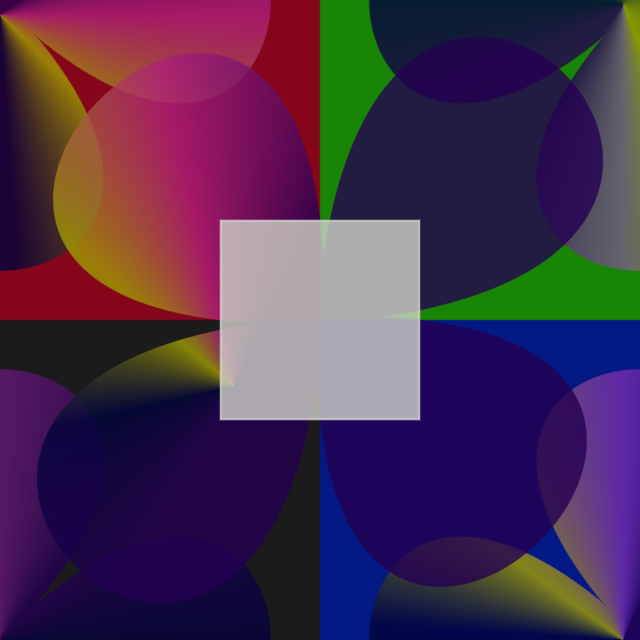
This background is drawn by a Shadertoy shader. Its source:

```glsl
// Translucent teardrop petals with conic gradients on four coloured quadrants, under a pale square.

const float PETAL_ALPHA = 0.8;
const float SQUARE_ALPHA = 0.8;
const float SQUARE_HALF = 0.1563;
const float BORDER = 0.0035;

// Petal shape: length, flare, and how far its tip reaches behind the anchor
const vec3 CORNER_PETAL = vec3(0.4297, 0.977, 0.0065);
const vec3 NARROW_PETAL = vec3(0.5495, 0.884, 0.0074);
const vec3 WIDE_PETAL = vec3(0.4945, 1.075, 0.0074);

const vec3 RED = vec3(0.52, 0.02, 0.10);
const vec3 GREEN = vec3(0.10, 0.52, 0.02);
const vec3 BLUE = vec3(0.01, 0.10, 0.52);
const vec3 CHARCOAL = vec3(0.105);
const vec3 MAGENTA = vec3(0.68, 0.12, 0.48);
const vec3 LAVENDER = vec3(0.46, 0.17, 0.69);
const vec3 ASH = vec3(0.47, 0.36, 0.52);
const vec3 PLUM = vec3(0.43, 0.11, 0.48);
const vec3 YELLOW = vec3(0.63, 0.62, 0.0);
const vec3 NAVY = vec3(0.0, 0.01, 0.23);
const vec3 PURPLE = vec3(0.14, 0.0, 0.32);
const vec3 PALE = vec3(0.81, 0.82, 0.78);
const vec3 BORDER_TINT = vec3(0.85);

// Approximate signed distance to the teardrop |w| = flare * u * sqrt(1 - u / length)
float petal(vec2 p, vec2 axis, vec3 shape) {
    float u = dot(p, axis) + shape.z;
    float w = dot(p, vec2(-axis.y, axis.x));
    if (u <= 0.0) return length(vec2(u, w));
    float k = shape.y * shape.y;
    float f = w * w - k * u * u * (1.0 - u / shape.x);
    vec2 slope = vec2(-k * (2.0 * u - 3.0 * u * u / shape.x), 2.0 * w);
    return f / (length(slope) + 1e-5);
}

float coverage(float d) {
    float pixel = 1.0 / min(iResolution.x, iResolution.y);
    return smoothstep(pixel, -pixel, d);
}

float ramp(float a, float b, float x) {
    return clamp((x - a) / (b - a), 0.0, 1.0);
}

// Conic gradient; stops mark yellow, navy, and the start and end of purple, in turns
vec3 conic(vec2 d, float origin, float spin, vec3 peak, vec4 stops) {
    float turn = fract(spin * (atan(d.y, d.x + 1e-6) / 6.28319 - origin));
    vec3 c = mix(peak, YELLOW, ramp(0.0, stops.x, turn));
    c = mix(c, NAVY, ramp(stops.x, stops.y, turn));
    c = mix(c, PURPLE, ramp(stops.y, stops.z, turn));
    return mix(c, peak, ramp(stops.w, 1.0, turn));
}

// Each corner has its own gradient centre and order of colours
vec3 cornerColour(vec2 p) {
    bool right = p.x > 0.5;
    if (p.y > 0.5) {
        if (right) return conic(p - vec2(0.974, 0.993), 0.75, 1.0, ASH, vec4(0.06, 0.74, 0.84, 0.90));
        return conic(p - vec2(0.0, 0.977), 0.0, -1.0, MAGENTA, vec4(0.125, 0.24, 0.4, 0.9));
    }
    if (right) return conic(p - vec2(0.974, 0.0), 0.25, 1.0, LAVENDER, vec4(0.15, 0.24, 0.4, 0.93));
    return conic(p, 0.265, 1.0, PLUM, vec4(0.4, 0.72, 0.86, 0.88));
}

void mainImage(out vec4 fragColor, in vec2 fragCoord) {
    vec2 p = fragCoord / iResolution.xy;
    vec2 q = p - 0.5;

    // Quadrants
    float right = coverage(-q.x);
    float top = coverage(-q.y);
    vec3 col = mix(mix(CHARCOAL, BLUE, right), mix(RED, GREEN, right), top);

    // Corner petals along the canvas sides
    vec2 corner = 0.5 - abs(q);
    float d = min(petal(corner, vec2(1.0, 0.0), CORNER_PETAL),
                  petal(corner, vec2(0.0, 1.0), CORNER_PETAL));
    col = mix(col, cornerColour(p), PETAL_ALPHA * coverage(d));

    // Diagonal petals from the centre, alternating narrow and wide
    d = 1.0;
    for (int i = 0; i < 4; i++) {
        float a = 0.785398 + 1.570796 * float(i);
        vec3 shape = (i % 2 == 0) ? NARROW_PETAL : WIDE_PETAL;
        d = min(d, petal(q, vec2(cos(a), sin(a)), shape));
    }
    vec3 sweep = conic(p - vec2(0.366, 0.396), 0.286, 1.0, MAGENTA, vec4(0.103, 0.25, 0.385, 0.89));
    col = mix(col, sweep, PETAL_ALPHA * coverage(d));

    // Pale square and its thin border
    float box = max(abs(q.x), abs(q.y)) - SQUARE_HALF;
    col = mix(col, PALE, SQUARE_ALPHA * coverage(box));
    col = mix(col, BORDER_TINT, 0.5 * coverage(box) * coverage(-box - BORDER));

    fragColor = vec4(col, 1.0);
}
```
